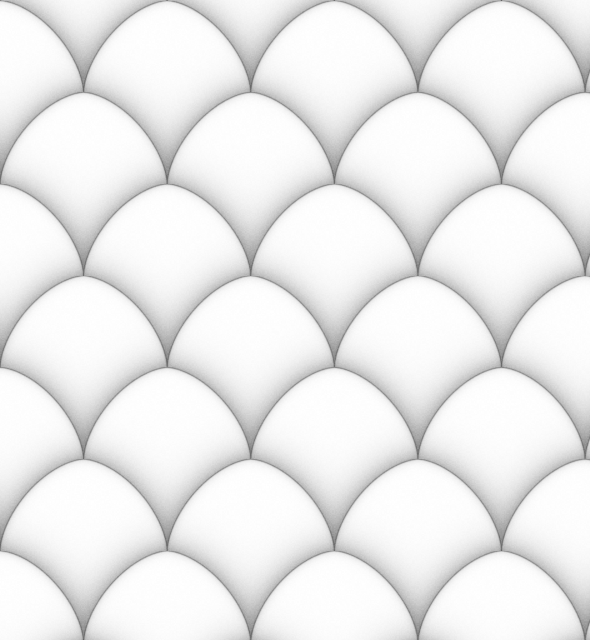
Reproduce this pattern procedurally as a WebGL 1 fragment shader.

```glsl
precision highp float;
// Overlapping white egg-shaped scales in staggered rows, with soft grey shadows and fine grain.

uniform vec2 u_resolution;

// Lengths are fractions of the canvas height.
const vec2 SCALE_SIZE = vec2(0.1306, 0.1433); // half width, height of one row
const float TOP_MARGIN = 0.001;
const float ROUNDNESS = 1.63;                 // superellipse exponent
const float SHADOW_DEPTH = 0.29;
const float SHADOW_REACH = 0.0185;
const float RIM_DEPTH = 0.13;
const float RIM_REACH = 0.005;
const float LINE_DEPTH = 0.25;
const float LINE_WIDTH = 0.0013;
const float PAPER = 0.996;

float hash(vec2 p) {
  return fract(sin(dot(p, vec2(12.9898, 78.233))) * 43758.5453);
}

// Approximate signed distance to a dome whose base centre is the origin.
float domeDistance(vec2 p, vec2 size) {
  vec2 q = vec2(abs(p.x), max(p.y, 0.0)) / size;
  vec2 powers = pow(q + 1e-5, vec2(ROUNDNESS));
  float gauge = max(pow(powers.x + powers.y, 1.0 / ROUNDNESS), 1e-3);
  vec2 slope = pow((q + 1e-5) / gauge, vec2(ROUNDNESS - 1.0)) / size;
  return (gauge - 1.0) / length(slope);
}

// Position relative to the base of the nearest scale in a row counted from the top.
vec2 toScale(vec2 p, float row, vec2 size) {
  float period = 2.0 * size.x;
  float shift = mod(row, 2.0) * size.x;
  float x = mod(p.x - shift + size.x, period) - size.x;
  return vec2(x, p.y - (1.0 - TOP_MARGIN - (row + 1.0) * size.y));
}

// Light left after the shadows of neighbouring scales in one row.
float castShadow(vec2 p, float row, vec2 size) {
  vec2 local = toScale(p, row, size);
  float light = 1.0;
  for (int i = -1; i <= 1; i++) {
    vec2 offset = vec2(float(i) * 2.0 * size.x, 0.0);
    float d = max(domeDistance(local - offset, size), 0.0);
    light *= 1.0 - SHADOW_DEPTH * exp(-d / SHADOW_REACH);
  }
  return light;
}

// Surface of a row: darkened inner rim and the shadow of the row in front.
float scaleTone(vec2 p, float row, vec2 size) {
  float d = min(domeDistance(toScale(p, row, size), size), 0.0);
  float rim = 1.0 - RIM_DEPTH * exp(d / RIM_REACH);
  return PAPER * rim * castShadow(p, row + 1.0, size);
}

void main() {
  vec2 p = gl_FragCoord.xy / u_resolution.y;
  float pixel = 1.0 / u_resolution.y;
  float row = floor((1.0 - TOP_MARGIN - p.y) / SCALE_SIZE.y);

  // Blend the front row over the row behind it.
  float edge = domeDistance(toScale(p, row, SCALE_SIZE), SCALE_SIZE);
  float cover = 1.0 - smoothstep(-0.7 * pixel, 0.7 * pixel, edge);
  float tone = mix(scaleTone(p, row - 1.0, SCALE_SIZE),
                   scaleTone(p, row, SCALE_SIZE), cover);

  // Thin contour.
  float contour = edge / LINE_WIDTH;
  tone *= 1.0 - LINE_DEPTH * exp(-contour * contour);

  // Grain, stronger in the shadows.
  float grain = hash(floor(p * 512.0)) - 0.5;
  tone += grain * (0.008 + 0.09 * (1.0 - tone));

  gl_FragColor = vec4(vec3(clamp(tone, 0.0, 1.0)), 1.0);
}
```
